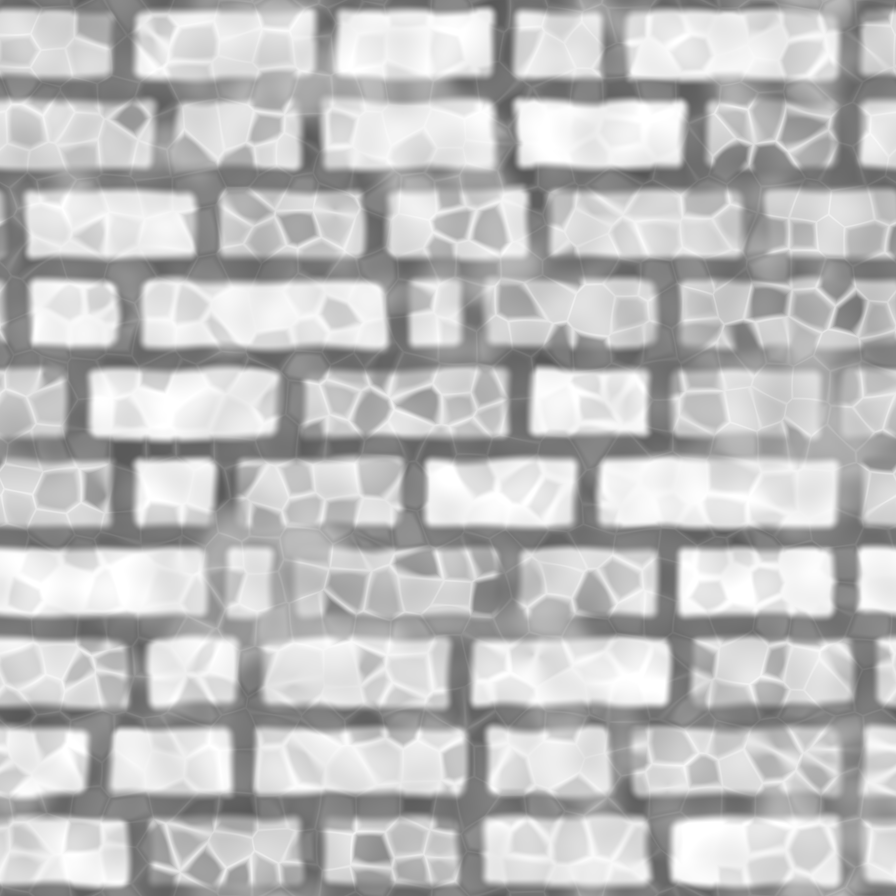
This texture map is drawn by a Shadertoy shader. Its source:

```glsl
// Greyscale wall of soft-edged bricks: ten courses with uneven vertical joints.
// Jittered joints give the bricks, a warped Voronoi grain gives the stone spots
// and mortar blocks, and gradient noise adds bends and wear. The tile wraps.

#define COURSES 10.0        // rows of bricks
#define BRICKS 5.0          // bricks in each row
#define JOINT_JITTER 0.72   // spread of joints, in brick lengths
#define JOINT_HALF 0.0130   // half width of the mortar
#define EDGE_SOFT 0.0065    // blur of the brick edge
#define CORNER 0.0090       // corner radius
#define BEND 0.0060         // waviness of the courses
#define GRAINS 25.0         // Voronoi cells across
#define MORTAR_GREY 0.46
#define BRICK_GREY 0.97
#define SPOT_DEPTH 0.34     // darkness of the stone spots
#define WEAR 0.20           // paling of worn mortar

vec2 hash2(vec2 p) {
    vec3 q = fract(vec3(p.xyx + 17.0) * vec3(0.1031, 0.1030, 0.0973));
    q += dot(q, q.yzx + 33.33);
    return fract((q.xx + q.yz) * q.zy);
}

float cornerSlope(vec2 cell, vec2 offset, vec2 f, float period) {
    float angle = 6.2832 * hash2(mod(cell + offset, period) + period).x;
    return dot(vec2(cos(angle), sin(angle)), f - offset);
}

// Periodic gradient noise, about -0.7 to 0.7
float gradientNoise(vec2 uv, float period) {
    vec2 p = uv * period, i = floor(p), f = p - i;
    vec2 w = f * f * f * (f * (f * 6.0 - 15.0) + 10.0);
    float low = mix(cornerSlope(i, vec2(0, 0), f, period),
                    cornerSlope(i, vec2(1, 0), f, period), w.x);
    float high = mix(cornerSlope(i, vec2(0, 1), f, period),
                     cornerSlope(i, vec2(1, 1), f, period), w.x);
    return mix(low, high, w.y);
}

// Voronoi grain: x = gap to the cell border, yz = random values of the cell
vec3 grain(vec2 uv) {
    vec2 p = uv * GRAINS, i = floor(p), f = p - i, id = i;
    float nearest = 9.0, second = 9.0;
    for (int y = -1; y <= 1; y++)
    for (int x = -1; x <= 1; x++) {
        vec2 o = vec2(x, y);
        vec2 cell = mod(i + o, GRAINS);
        float d = length(o + 0.1 + 0.8 * hash2(cell) - f);
        second = min(second, max(d, nearest));
        if (d < nearest) { nearest = d; id = cell; }
    }
    return vec3(second - nearest, hash2(id + 71.0));
}

// Distances to the nearest vertical and horizontal joints, and the brick id
vec4 brickLayout(vec2 p) {
    float y = p.y * COURSES, row = floor(y);
    float course = mod(row, COURSES);
    float x = p.x * BRICKS - hash2(vec2(course, 41.0)).x;
    float cell = floor(x), left = cell - 1.0, gap = 9.0;
    for (int k = -1; k <= 1; k++) {
        float n = cell + float(k);
        float jitter = hash2(vec2(mod(n, BRICKS), course + 7.0)).y - 0.5;
        float joint = n + 0.5 + JOINT_JITTER * jitter;
        gap = min(gap, abs(x - joint));
        if (joint <= x) left = n;
    }
    float rise = 0.5 - abs(y - row - 0.5);
    return vec4(gap / BRICKS, rise / COURSES, mod(left, BRICKS), course);
}

void mainImage(out vec4 fragColor, in vec2 fragCoord) {
    vec2 uv = fragCoord / iResolution.xy;
    vec2 bend = vec2(gradientNoise(uv, 13.0), gradientNoise(uv + 0.37, 13.0));
    float broad = gradientNoise(uv, 5.0);
    float cloud = gradientNoise(uv + 0.21, 19.0);

    // Grain: each cell fades to zero at its border
    vec3 cell = grain(uv + 1.5 * BEND * bend.yx);
    float body = smoothstep(0.02, 0.34, cell.x);
    float vein = 1.0 - smoothstep(0.0, 0.10, cell.x);

    // Brick shape: rounded box with a ragged edge
    vec4 wall = brickLayout(uv + BEND * bend);
    float halfWidth = JOINT_HALF + 0.005 * (cell.y - 0.5) * body;
    vec2 inset = wall.xy - halfWidth;
    float depth = CORNER - length(max(CORNER - inset, 0.0));
    float brickMask = smoothstep(-EDGE_SOFT, EDGE_SOFT, depth);

    // Brick tone: some bricks are clean, others grey and spotted
    float age = hash2(wall.zw + 53.0).x;
    float dirt = clamp(age * age + 0.45 * broad, 0.0, 1.0);
    float spot = cell.z * cell.z * body * mix(0.35, 1.0, dirt);
    float brick = BRICK_GREY - 0.16 * dirt - SPOT_DEPTH * spot
                + 0.11 * cloud + 0.06 * vein * dirt;

    // Mortar tone: blocks of grey, paler where worn
    float worn = smoothstep(-0.05, 0.45, broad + 0.35 * cloud);
    float mortar = MORTAR_GREY + 0.17 * (cell.y - 0.5) * body
                 + WEAR * worn + 0.08 * cloud + 0.04 * vein;

    float grey = mix(mortar, brick, brickMask);
    fragColor = vec4(vec3(clamp(grey, 0.0, 1.0)), 1.0);
}
```
